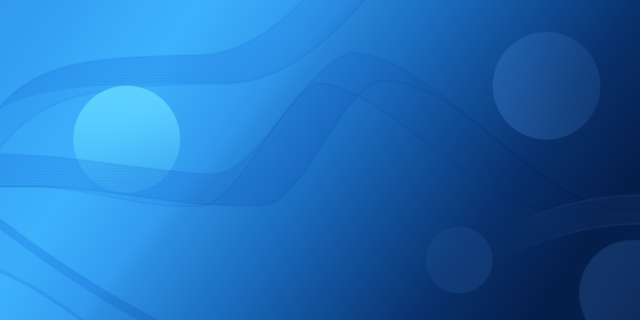
Reproduce this background procedurally as a Shadertoy shader.

```glsl
const vec3 SKY = vec3(0.19, 0.61, 0.94);
const vec3 BRIGHT = vec3(0.235, 0.69, 0.985);
const vec3 AZURE = vec3(0.195, 0.61, 0.935);
const vec3 ROYAL = vec3(0.11, 0.45, 0.79);
const vec3 COBALT = vec3(0.07, 0.33, 0.63);
const vec3 NAVY = vec3(0.035, 0.20, 0.44);
const vec3 MIDNIGHT = vec3(0.02, 0.125, 0.31);
const vec3 CYAN = vec3(0.38, 0.84, 1.0);
const vec3 HAZE = vec3(0.32, 0.60, 0.92);
const vec3 RIBBON_SHADE = vec3(0.58, 0.78, 0.92);

float linearStep(float a, float b, float x) {
    return clamp((x - a) / (b - a), 0.0, 1.0);
}

// Diagonal ramp from bright blue to midnight
vec3 backdrop(vec2 p) {
    float t = p.x + 0.7 * (1.0 - p.y);
    vec3 color = mix(SKY, BRIGHT, smoothstep(0.0, 0.65, t));
    color = mix(color, AZURE, linearStep(0.65, 0.95, t));
    color = mix(color, ROYAL, linearStep(0.95, 1.35, t));
    color = mix(color, COBALT, linearStep(1.35, 1.65, t));
    color = mix(color, NAVY, linearStep(1.65, 2.0, t));
    color = mix(color, MIDNIGHT, linearStep(2.0, 2.35, t));
    float fold = p.x - 0.66 - 0.85 * (p.y - 0.48);
    return color * (1.0 - 0.035 * smoothstep(-0.03, 0.05, fold));
}

// Curve that dips, rises and falls; heights holds the three amounts
float wave(float x, float base, vec3 heights, vec2 dip, vec2 rise, vec2 fall) {
    return base - heights.x * smoothstep(dip.x, dip.y, x)
                + heights.y * smoothstep(rise.x, rise.y, x)
                - heights.z * smoothstep(fall.x, fall.y, x);
}

// Curve that levels out and then bends upward
float sweep(float x, float base, float lift, float rate, float bendStart, float bend) {
    float past = max(x - bendStart, 0.0);
    return base + lift * (1.0 - exp(-rate * x)) + bend * past * past;
}

// Approximate true distance to the zero set of f
float curveDistance(float f, float px) {
    return f * px / max(length(vec2(dFdx(f), dFdy(f))), 1e-5);
}

float stroke(float f, float width, float px) {
    return 1.0 - smoothstep(width - px, width + px, abs(curveDistance(f, px)));
}

float band(float y, float a, float b, float px) {
    return smoothstep(-px, px, y - min(a, b)) * smoothstep(-px, px, max(a, b) - y);
}

vec3 shade(vec3 color, float amount) {
    return color * mix(vec3(1.0), RIBBON_SHADE, amount);
}

// Translucent disc whose opacity runs from near to far along a direction
vec3 disc(vec3 color, vec2 p, vec2 center, float radius, vec3 tint,
          vec2 direction, float near, float far, float px) {
    vec2 q = (p - center) / radius;
    float mask = 1.0 - smoothstep(-px, px, (length(q) - 1.0) * radius);
    float opacity = mix(near, far, smoothstep(-1.0, 1.0, dot(q, direction)));
    return mix(color, tint, mask * opacity);
}

void mainImage(out vec4 fragColor, in vec2 fragCoord) {
    float px = 1.0 / iResolution.y;
    vec2 p = fragCoord * px;
    p.x *= 2.0 * iResolution.y / iResolution.x;
    float x = p.x;
    float y = p.y;
    vec3 color = backdrop(p);

    // Fine mesh woven into the ribbons
    vec2 cell = abs(fract(p * 110.0) - 0.5);
    float mesh = 0.85 + 0.3 * smoothstep(0.2, 0.45, max(cell.x, cell.y));

    // Upper left ribbon
    float topEdge = sweep(x, 0.667, 0.163, 7.0, 0.62, 1.6);
    float midEdge = sweep(x, 0.660, 0.080, 7.0, 0.70, 1.35);
    float lowEdge = sweep(x, 0.536, 0.205, 6.5, 0.70, 1.35);
    float fade = 1.0 - 0.6 * smoothstep(0.55, 1.0, x);
    color = shade(color, mesh * 0.42 * fade * band(y, topEdge, midEdge, px));
    color = shade(color, mesh * 0.16 * fade * band(y, midEdge, lowEdge, px));
    color = shade(color, 0.22 * stroke(y - topEdge, 0.003, px));
    color = shade(color, 0.24 * stroke(y - lowEdge, 0.003, px));

    // Bright disc
    color = disc(color, p, vec2(0.396, 0.565), 0.167, CYAN, vec2(0.1, -1.0), 0.88, 0.22, px);

    // Long twisted ribbon
    float crest = wave(x, 0.518, vec3(0.065, 0.385, 0.49),
                       vec2(0.0, 0.75), vec2(0.66, 1.12), vec2(1.08, 1.95));
    float inner = wave(x, 0.417, vec3(0.06, 0.39, 0.40),
                       vec2(0.1, 0.75), vec2(0.82, 1.2), vec2(1.2, 1.95));
    float outer = wave(x, 0.417, vec3(0.062, 0.39, 0.40),
                       vec2(0.1, 0.58), vec2(0.62, 1.02), vec2(0.96, 1.72));
    float body = mix(0.42, 0.20, smoothstep(0.5, 0.9, x));
    color = shade(color, mesh * body * band(y, crest, inner, px));
    color = shade(color, mesh * 0.12 * band(y, inner, outer, px));
    color = shade(color, 0.20 * stroke(y - crest, 0.003, px));
    color = shade(color, 0.26 * stroke(y - inner, 0.003, px));
    color = shade(color, 0.26 * stroke(y - outer, 0.003, px));

    // Lower left ribbon
    float upperCord = 0.318 - 0.76 * x + 0.24 * x * x;
    float lowerCord = 0.161 - 0.45 * x - 0.6 * x * x;
    float corner = 1.0 - smoothstep(0.5, 0.6, x);
    color = shade(color, corner * 0.10 * band(y, upperCord, lowerCord, px));
    color = shade(color, corner * mesh * 0.42 * band(y, upperCord, upperCord - 0.035, px));
    color = shade(color, corner * mesh * 0.40 * band(y, lowerCord, lowerCord - 0.014, px));

    // Faint arcs at the right
    float reach = smoothstep(1.5, 1.85, x);
    float arc = 0.39 - 0.58 * (2.0 - x) * (2.0 - x);
    color = mix(color, HAZE, reach * 0.05 * band(y, arc, arc - 0.09, px));
    color = mix(color, HAZE, reach * 0.10 * stroke(y - arc, 0.002, px));
    color = mix(color, HAZE, reach * 0.10 * stroke(y - arc + 0.09, 0.002, px));

    // Dim discs
    color = disc(color, p, vec2(1.708, 0.732), 0.168, HAZE, vec2(0.9, 0.3), 0.24, 0.13, px);
    color = disc(color, p, vec2(1.435, 0.1875), 0.104, HAZE, vec2(0.8, -0.5), 0.08, 0.12, px);
    color = disc(color, p, vec2(1.977, 0.083), 0.167, HAZE, vec2(0.8, -0.5), 0.17, 0.09, px);

    fragColor = vec4(color, 1.0);
}
```
